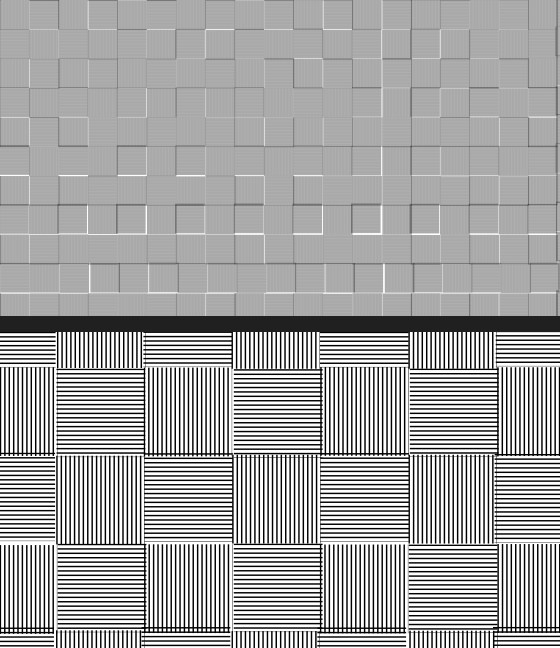
Top: the whole. Bottom: its middle third, enlarged.
Reproduce this pattern procedurally as a Shadertoy shader.

```glsl
const float TILES_DOWN = 10.765;     // tiles per canvas height
const float LINES_PER_TILE = 20.0;
const float INK_WIDTH = 0.33;        // inked share of each line pitch
const float TILE_HALF = 0.504;
const float FINE_FADE = 0.97;        // how far unresolved lines blend to grey
const vec2 JITTER = vec2(0.009, 0.008); // all shifts are in tile widths
const vec2 EVEN_LIFT = vec2(0.008, 0.052); // rise at the top and at row 7
const vec2 ODD_LIFT = vec2(-0.018, 0.022);
const vec2 SLIDE = vec2(0.010, 0.035);
const float COLUMN_SWAY = 0.010;
const float LOW_ROW = 9.0;
const vec2 LOW_ROW_SHIFT = vec2(0.06, -0.036);
const float LOW_ROW_STAGGER = 0.025;
const float SEAM_COLUMN = 13.0;
const float SEAM_SHIFT = 0.022;
const float LAST_COLUMN = 19.0;
const vec2 LAST_SHIFT = vec2(-0.06, -0.10);
const vec3 PAPER = vec3(1.0);

float isIndex(float value, float index) {
    return 1.0 - step(0.5, abs(value - index));
}

// Misregistration of each tile; y points down
vec2 tileShift(vec2 tile) {
    float oddRow = mod(tile.y, 2.0);
    float oddColumn = mod(tile.x, 2.0);
    float lowRow = isIndex(tile.y, LOW_ROW);

    // Small irregular drift
    vec2 shift = JITTER * vec2(
        sin(tile.x * 2.4 + tile.y * 2.9) + 0.5 * sin(tile.x * 5.3 - tile.y * 1.7),
        sin(tile.x * 3.4 + tile.y * 2.1) + 0.5 * sin(tile.y * 4.7 - tile.x * 1.3));

    // Odd rows rise by alternate amounts, more so further down
    float moving = oddRow * (1.0 - lowRow);
    float depth = clamp((tile.y - 1.0) / 6.0, 0.0, 1.0);
    vec2 lift = mix(EVEN_LIFT, ODD_LIFT, oddColumn);
    shift.y -= moving * mix(lift.x, lift.y, depth);
    shift.x -= moving * (1.0 - oddColumn) * mix(SLIDE.x, SLIDE.y, step(6.5, tile.y));
    shift.x += (1.0 - oddRow) * oddColumn * COLUMN_SWAY;

    // Displaced row and columns
    float ramp = smoothstep(0.0, 4.0, tile.x);
    shift += lowRow * LOW_ROW_SHIFT * vec2(ramp, 1.0);
    shift.x += lowRow * LOW_ROW_STAGGER * oddColumn * ramp;
    shift.x += isIndex(tile.x, SEAM_COLUMN) * SEAM_SHIFT;
    shift += isIndex(tile.x, LAST_COLUMN) * LAST_SHIFT;
    return shift;
}

float inkIntegral(float x) {
    return floor(x) * INK_WIDTH + min(fract(x), INK_WIDTH);
}

// Line coverage averaged over one pixel, fading to the mean when too fine
float hatch(float position, float pixel) {
    float x = position * LINES_PER_TILE;
    float width = pixel * LINES_PER_TILE;
    float ink = (inkIntegral(x + 0.5 * width) - inkIntegral(x - 0.5 * width)) / width;
    return mix(ink, INK_WIDTH, FINE_FADE * smoothstep(0.4, 0.7, width));
}

float squareMask(vec2 p, float pixel) {
    vec2 inside = clamp(0.5 + (TILE_HALF - abs(p)) / pixel, 0.0, 1.0);
    return inside.x * inside.y;
}

void mainImage(out vec4 fragColor, in vec2 fragCoord) {
    float pixel = TILES_DOWN / iResolution.y;
    vec2 p = vec2(fragCoord.x, iResolution.y - fragCoord.y) * pixel;
    vec2 home = floor(p);
    float light = 1.0;

    // Overlapping tiles multiply their ink; gaps leave bare paper
    for (int j = -1; j <= 1; j++) {
        for (int i = -1; i <= 1; i++) {
            vec2 tile = home + vec2(i, j);
            vec2 local = p - tile - 0.5 - tileShift(tile);
            bool upright = mod(tile.x + tile.y, 2.0) < 0.5;
            float ink = hatch(upright ? local.x : local.y, pixel);
            light *= 1.0 - ink * squareMask(local, pixel);
        }
    }
    fragColor = vec4(PAPER * light, 1.0);
}
```
